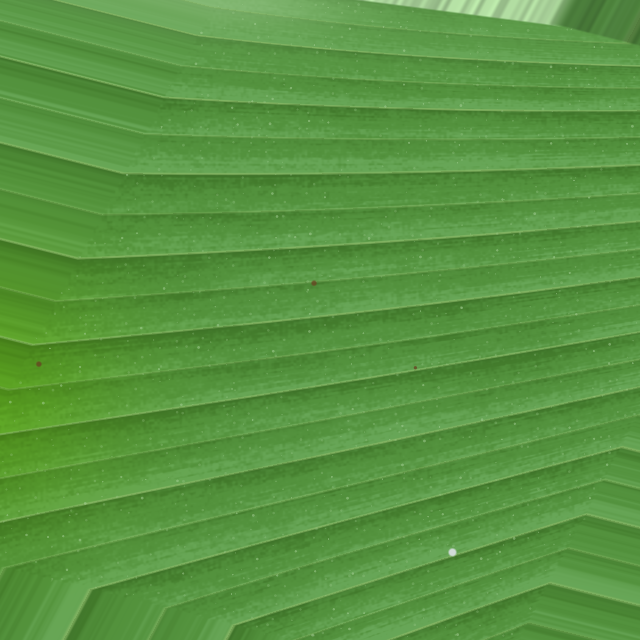
A three.js fragment shader for this texture:

```glsl
// Ribbed green leaf: gently curved veins, fine fibres, pale flecks and streaked folded borders.
varying vec2 vUv;

#define DARK_GREEN vec3(0.265, 0.490, 0.175)
#define MID_GREEN vec3(0.325, 0.572, 0.240)
#define LIGHT_GREEN vec3(0.405, 0.650, 0.340)
#define WARM_GREEN vec3(0.330, 0.600, 0.080)
#define VEIN_COLOR vec3(0.540, 0.720, 0.400)
#define PALE_COLOR vec3(0.660, 0.820, 0.600)
#define SPOT_BROWN vec3(0.400, 0.270, 0.130)
#define FOLD_MIN vec2(0.297, -0.156)
#define FOLD_MAX vec2(1.185, 0.782)
#define VEIN_WIDTH 0.0028
#define FIBRES 17.0
#define FLECK_CELLS 34.0

float hash(vec2 p) {
  vec3 q = fract(p.xyx * 0.1031);
  q += dot(q, q.yzx + 33.33);
  return fract((q.x + q.y) * q.z);
}

float noise(vec2 p) {
  vec2 i = floor(p), f = fract(p);
  f = f * f * (3.0 - 2.0 * f);
  return mix(mix(hash(i), hash(i + vec2(1.0, 0.0)), f.x),
             mix(hash(i + vec2(0.0, 1.0)), hash(i + 1.0), f.x), f.y);
}

float fbm(vec2 p) {
  float sum = 0.0, amp = 0.5;
  for (int i = 0; i < 4; i++) {
    sum += amp * noise(p);
    p = p * 2.03 + 17.3;
    amp *= 0.5;
  }
  return sum;
}

// Vein spacing shrinks toward the right
float veinSpacing(float x) {
  return 0.0690 - 0.0306 * x + 0.0049 * x * x;
}

// Continuous vein number: whole values lie on veins
float veinIndex(vec2 p) {
  float k = (p.y - 0.1276 - 0.0924 * p.x + 0.0495 * p.x * p.x) / veinSpacing(p.x);
  k -= 0.12 * (noise(vec2(k * 0.7, p.x * 1.5) + 5.0) - 0.3);
  return k < 0.0 ? k * 1.25 : k;
}

// Round scattered dots; density is the share of occupied cells
float dots(vec2 p, float cells, float density, float radius) {
  vec2 cell = floor(p * cells);
  vec2 center = 0.25 + 0.5 * vec2(hash(cell + 3.1), hash(cell + 71.7));
  float size = radius * (0.5 + 0.7 * hash(cell + 19.0));
  float d = length(fract(p * cells) - center);
  return step(1.0 - density, hash(cell + 43.0)) * (1.0 - smoothstep(size * 0.4, size, d));
}

void main() {
  vec2 p = vec2(vUv.x, 1.0 - vUv.y);

  // Oblique coordinates, held at the folds so detail streaks outward
  vec2 axes = vec2(p.x + 0.53 * p.y, p.y - 0.25 * p.x) / 1.1325;
  vec2 held = clamp(axes, FOLD_MIN, FOLD_MAX);
  vec2 q = vec2(held.x - 0.53 * held.y, 0.25 * held.x + held.y);
  float inside = 1.0 - smoothstep(0.0, 0.004, length(axes - held));

  // Ribs: each band brightens down to its vein, in pairs
  float k = veinIndex(q);
  float band = fract(k), pair = fract(k * 0.5);
  float nearest = floor(k + 0.5);
  float bold = 1.0 - mod(nearest, 2.0);
  float tone = 0.12 + 0.42 * smoothstep(0.0, 1.0, band) + 0.36 * pair;

  // Mottling, lengthwise fibres and fine grain
  tone += 0.5 * (fbm(q * vec2(5.0, 9.0)) - 0.47);
  tone += 0.24 * (noise(vec2(q.x * 7.0, k * FIBRES)) - 0.5);
  tone += 0.20 * (noise(vec2(q.x * 90.0, k * FIBRES)) - 0.5);
  tone += 0.26 * (noise(q * 230.0) - 0.5);
  tone = clamp(tone, 0.0, 1.0);
  vec3 color = mix(DARK_GREEN, MID_GREEN, smoothstep(0.0, 0.5, tone));
  color = mix(color, LIGHT_GREEN, smoothstep(0.5, 1.0, tone));

  // Warm light at the left and sheen at the top
  vec2 warmOffset = (p - vec2(-0.03, 0.61)) / vec2(0.22, 0.22);
  color = mix(color, WARM_GREEN * (0.9 + 0.2 * tone), 0.8 * exp(-dot(warmOffset, warmOffset)));
  vec2 sheenOffset = (q - vec2(0.38, 0.0)) / vec2(0.20, 0.045);
  float sheen = exp(-dot(sheenOffset, sheenOffset));
  color = mix(color, PALE_COLOR, sheen * (0.55 + 0.35 * tone));
  color = mix(color, LIGHT_GREEN, 0.45 * (1.0 - smoothstep(0.03, 0.16, q.y)));

  // Pale vein with a soft shadow below it
  float veinDistance = abs(k - nearest) * veinSpacing(q.x);
  float vein = 1.0 - smoothstep(0.0004, VEIN_WIDTH, veinDistance);
  color *= 1.0 - (0.05 + 0.07 * bold) * exp(-band * 9.0);
  float wear = 0.7 + 0.5 * noise(vec2(q.x * 28.0, nearest * 3.7));
  color = mix(color, VEIN_COLOR, vein * wear * mix(0.38, 0.68, bold));

  // Flecks, dust and a few brown spots
  color = mix(color, PALE_COLOR, 0.5 * inside * dots(q, FLECK_CELLS, 0.16, 0.09));
  color = mix(color, PALE_COLOR, 0.25 * inside * dots(q + 0.37, FLECK_CELLS * 2.3, 0.20, 0.20));
  color = mix(color, SPOT_BROWN, 0.8 * inside * dots(q + 0.61, 13.0, 0.04, 0.07));
  float chip = 1.0 - smoothstep(0.004, 0.008, length(p - vec2(0.707, 0.863)));
  color = mix(color, vec3(0.82, 0.86, 0.85), chip);

  // Bright backdrop past the leaf edge, beside a darker folded corner
  float edge = q.y - 0.13 * (q.x - 0.56);
  float backdrop = 1.0 - smoothstep(-0.002, 0.002, edge);
  float corner = 1.0 - smoothstep(-0.004, 0.0, axes.y - FOLD_MIN.y);
  float streak = noise(vec2(held.x * 150.0, 2.0));
  color *= 1.0 - corner * (0.12 + 0.16 * streak);
  color = mix(color, PALE_COLOR * (0.86 + 0.28 * streak), backdrop);

  gl_FragColor = vec4(color, 1.0);
}
```
